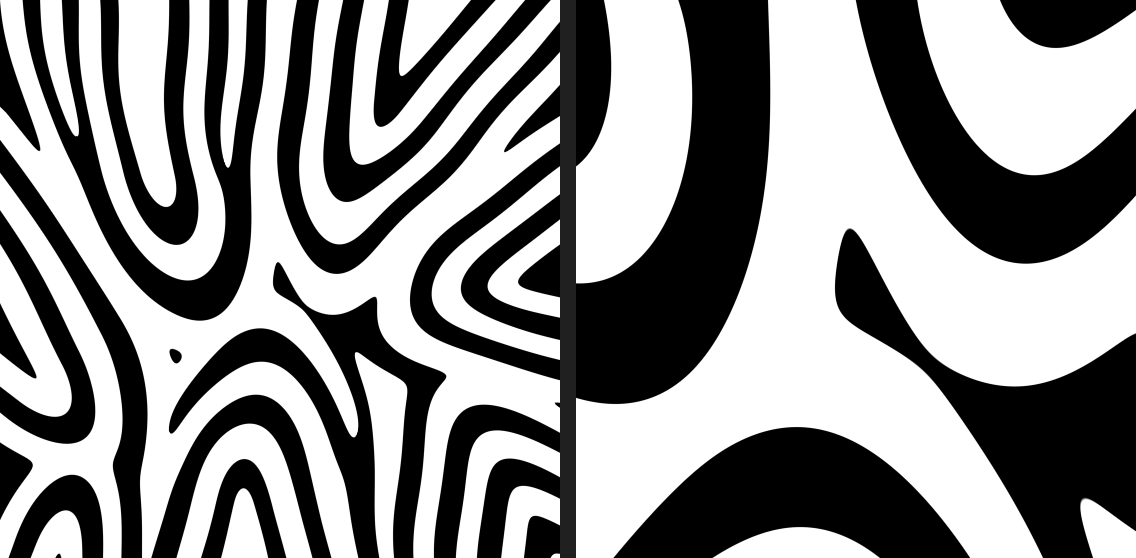
Left: the whole. Right: its middle third, enlarged.
Reproduce this pattern procedurally as a WebGL 1 fragment shader.

```glsl
precision highp float;
// Zebra hide: black and white stripes folding around a few tapered cores.
uniform vec2 u_resolution;

const float TAU = 6.2831853;
const float STRIPE_PERIOD = 0.074;
const float BLEND = 0.009;       // rounding where two folds meet
const float CORE_ROUND = 0.010;  // rounding of the bend along each axis
const float WHITE_BIAS = 0.10;   // widens the white stripes
const vec3 INK = vec3(0.0);
const vec3 HIDE = vec3(1.0);

// Layered sines that make straight stripes wander.
vec2 wander(vec2 p) {
  vec2 shift = vec2(0.0);
  float size = 0.016;
  float freq = 7.0;
  for (int i = 0; i < 3; i++) {
    float phase = float(i) * 2.3;
    shift += size * sin(freq * p.yx + vec2(phase + 0.6, phase + 2.1)
                        + 0.5 * freq * p);
    size *= 0.40;
    freq *= 1.8;
  }
  return p + shift;
}

// Distance-like field of nested bends around an axis that ends at tip and
// points along heading. Low stretch gives long bends; taper opens the arms.
float fold(vec2 p, vec2 tip, float heading, float stretch, float taper) {
  vec2 axis = vec2(cos(heading), sin(heading));
  vec2 q = p - tip;
  float along = dot(q, axis);
  float across = dot(q, vec2(-axis.y, axis.x));
  float bend = length(vec3(across, stretch * max(along, 0.0), CORE_ROUND));
  return (bend + taper * max(along, -0.4)) / sqrt(1.0 + taper * taper);
}

// Weight of one fold in the smooth minimum.
float weight(float d) {
  return exp(-d / BLEND);
}

// Nearest fold: seams between folds become forks and slivers.
float foldField(vec2 p) {
  float sum = weight(fold(p, vec2(0.445, 0.08), 1.57, 0.36, 0.18));  // arch
  sum += weight(fold(p, vec2(0.285, 0.69), -1.50, 0.50, 0.10));  // upper left
  sum += weight(fold(p, vec2(0.70, 0.80), -1.95, 0.34, 0.30));   // upper right
  sum += weight(fold(p, vec2(0.97, 0.49), 3.36, 0.28, 0.50));    // right
  sum += weight(fold(p, vec2(0.08, 0.31), -0.85, 0.50, 0.12));   // left
  sum += weight(fold(p, vec2(0.94, 0.06), 2.15, 0.25, 0.50));    // lower right
  sum += weight(fold(p, vec2(0.12, 0.02), 1.35, 0.45, 0.20));    // lower left
  return -BLEND * log(sum);
}

// Phase turn around a point: one stripe ends there in a long sliver.
float sliver(vec2 p, vec2 end) {
  vec2 q = p - end;
  return atan(q.x, 0.35 * q.y);
}

// Positive on black stripes, negative on white ones.
float stripes(vec2 p) {
  float swell = 0.22 * sin(9.0 * p.x + 4.0 * p.y) * sin(8.0 * p.y + 1.0);
  vec2 q = wander(p);
  float phase = TAU * foldField(q) / STRIPE_PERIOD;
  phase += sliver(q, vec2(0.42, 0.73)) - sliver(q, vec2(0.14, 0.74));
  phase += sliver(q, vec2(0.62, 0.24)) - sliver(q, vec2(0.31, 0.21));
  return cos(phase) - WHITE_BIAS + swell;
}

void main() {
  float pixel = 1.0 / u_resolution.y;
  vec2 p = gl_FragCoord.xy * pixel;

  // Slope of the pattern turns its value into an edge distance.
  float value = stripes(p);
  vec2 slope = vec2(stripes(p + vec2(pixel, 0.0)) - value,
                    stripes(p + vec2(0.0, pixel)) - value);
  float edge = value / max(length(slope), 0.02);

  float ink = smoothstep(-0.7, 0.7, edge);
  gl_FragColor = vec4(mix(HIDE, INK, ink), 1.0);
}
```
